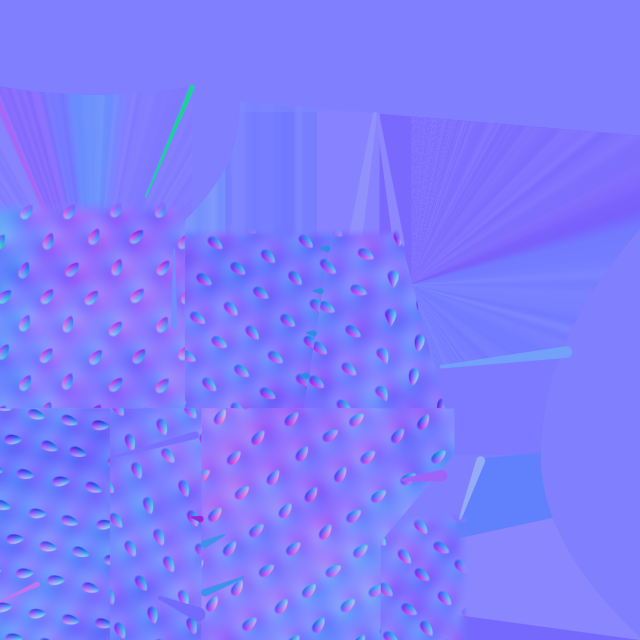
A WebGL 1 fragment shader for this texture map:

```glsl
precision highp float;
// Normal map of a seeded berry: unwrapped skin islands with streaked padding.
uniform vec2 u_resolution;

#define EDGE 0.12      // edge softness, percent of canvas
#define JITTER 0.9     // scatter of seeds about their lattice
#define HALO 0.085     // slope of the swelling around a seed
#define PIT 0.36       // slope of the seed wall
#define SEED_SIZE vec2(1.3, 0.72)
#define MOTTLE 0.13    // unevenness of the skin

vec2 p;                // percent of canvas, measured down from the top
vec2 tilt = vec2(0.5); // red and green of the normal

float hash(vec2 q) { return fract(sin(dot(q, vec2(41.3, 289.1))) * 4375.85); }

float noise(vec2 q) {
  vec2 i = floor(q), f = fract(q), x = vec2(1, 0);
  f *= f * (3.0 - 2.0 * f);
  return mix(mix(hash(i), hash(i + x), f.x), mix(hash(i + x.yx), hash(i + x.xx), f.x), f.y) - 0.5;
}

mat2 turnBy(float a) { return mat2(cos(a), sin(a), -sin(a), cos(a)); }
float over(float d) { return smoothstep(-EDGE, EDGE, d); }
float band(float x, float lo, float hi) { return over(x - lo) * over(hi - x); }
void fill(float r, float g, float mask) { tilt = mix(tilt, vec2(r, g), mask); }

// Mask below the line from ab.xy to ab.zw, running right
float below(vec4 ab) {
  vec2 d = normalize(ab.zw - ab.xy), q = p - ab.xy;
  return over(d.x * q.y - d.y * q.x);
}

// Stroke that widens towards ab.zw
void stroke(vec4 ab, float width, float r, float g) {
  vec2 d = ab.zw - ab.xy, q = p - ab.xy;
  float t = clamp(dot(q, d) / dot(d, d), 0.0, 1.0);
  fill(r, g, over(width * mix(0.3, 1.0, t) - length(q - d * t)));
}

// Skin with a lattice of sunken seeds; lean turns seeds, turn rotates tangents
void island(vec2 base, vec2 origin, vec2 u, vec2 v, float lean, float turn, float mask) {
  vec2 q = p - origin, slope = vec2(0);
  vec2 cell = floor(vec2(q.x * v.y - q.y * v.x, u.x * q.y - u.y * q.x) / (u.x * v.y - u.y * v.x) + 0.5);
  for (int j = -1; j <= 1; j++) for (int i = -1; i <= 1; i++) {
    vec2 c = cell + vec2(i, j);
    vec2 d = q - c.x * u - c.y * v - (vec2(hash(c + origin), hash(c + u)) - 0.5) * JITTER;
    mat2 m = turnBy(lean + 0.5 * hash(c + v) - 0.25);
    vec2 e = d * m / SEED_SIZE;
    e.y /= 1.0 - 0.25 * clamp(e.x, -1.0, 1.0);
    float outside = smoothstep(0.8, 1.2, length(e));
    slope += d * HALO * exp(-dot(d, d) / 4.0) * outside;
    slope -= m * (e * vec2(0.7, 1.1)) * PIT * (1.0 - outside);
  }
  vec2 skin = base + MOTTLE * vec2(noise(p * 0.14), noise(p * 0.14 + 40.0));
  tilt = mix(tilt, skin + turnBy(turn) * vec2(slope.x, -slope.y), mask);
}

// Upper left fan, coloured by angle t
void fan() {
  float t = (p.x - 14.6) / max(50.6 - p.y, 1.0), x = p.x - 15.0;
  float area = over(p.y - 14.8 + 0.006 * x * x) * over(15.0 - x) * over(36.0 - p.y);
  fill(0.52, 0.5, area);
  fill(0.53, 0.43, area * smoothstep(-0.42, -0.4, t));
  fill(0.46, 0.48, area * smoothstep(-0.25, -0.19, t));
  fill(0.43, 0.57, area * smoothstep(-0.14, -0.08, t));
  fill(0.51, 0.49, area * smoothstep(0.05, 0.18, t));
  tilt += 0.04 * area * noise(vec2(t * 50.0, 2));
  fill(0.65, 0.4, area * smoothstep(0.025, 0.008, abs(t + 0.43)));
  stroke(vec4(22.8, 30.7, 30, 13.7), 0.4, 0.12, 0.82);
}

// Upright streaks, raked right sheet and lower right panels
void sheets() {
  float drop = max(p.y - 17.5, 0.0), rim = p.y - 71.0;
  float inside = over(84.5 + rim * rim * (rim < 0.0 ? 0.0125 : 0.019) - p.x);
  float area = inside * over(drop) * below(vec4(58.6, 17.7, 100, 21.2)) * over(-rim);
  area *= over(p.x - 37.5 + 0.03 * drop * drop);
  fill(0.48, 0.58, area);
  fill(0.47, 0.5, area * over(p.x - 35.2));
  tilt += 0.06 * area * noise(vec2(p.x * 0.9, 7));
  fill(0.53, 0.51, area * over(p.x - 49.5));
  fill(0.48, 0.41, area * over(p.x - 59.3));
  stroke(vec4(58.6, 17.8, 55.4, 38), 1.1, 0.57, 0.57);
  stroke(vec4(59, 18, 62.3, 38), 0.9, 0.55, 0.53);
  area *= over(p.x - 64.3);
  float rake = (44.5 - p.y) / max(p.x - 64.0, 0.5);
  fill(0.47, 0.5, area);
  fill(0.49, 0.4, area * smoothstep(0.24, 0.34, rake));
  fill(0.5, 0.445, area * smoothstep(0.42, 0.6, rake));
  tilt += 0.05 * area * noise(vec2(rake * 18.0, 4));
  fill(0.49, 0.48, area * below(vec4(69, 57.5, 89, 55.2)));
  stroke(vec4(69, 57.3, 88.5, 55), 0.9, 0.45, 0.63);
  float sill = below(vec4(75.5, 83.3, 87, 80.8));
  float lintel = below(vec4(75.5, 71.6, 84.5, 70.7)) * below(vec4(71.6, 81, 75.3, 71.6));
  fill(0.38, 0.5, lintel * (1.0 - sill) * inside);
  stroke(vec4(71.9, 81, 75.1, 72), 0.7, 0.58, 0.67);
  fill(0.54, 0.53, sill * over(p.x - 70.0) * inside);
  fill(0.46, 0.41, below(vec4(73, 96.3, 100, 100)) * over(p.x - 68.0));
}

void berry() {
  float low = over(p.y - 63.8), high = 1.0 - low, seam = 57.7 - 0.16 * p.y;
  vec2 base = mix(vec2(0.44, 0.56), vec2(0.54, 0.48), smoothstep(0.0, 9.0, p.x));
  island(base, vec2(14.6, 46.4), vec2(7.15, 0), vec2(3.57, 4.5), -1.0, 0.0,
         high * smoothstep(31.0, 34.0, p.y) * over(28.9 - p.x));
  high *= smoothstep(35.5, 37.5, p.y);
  island(vec2(0.47, 0.46), vec2(37.1, 41.9), vec2(3.8, 3.9), vec2(-1.4, 6), 0.7, -1.57,
         high * band(p.x, 28.9, seam));
  island(vec2(0.48, 0.47), vec2(56.3, 45.6), vec2(4.6, 3.8), vec2(-0.7, 6.1),
         mix(0.6, 1.7, smoothstep(58.0, 63.0, p.x)), -1.57, high * band(p.x, seam, 52.9 + 0.26 * p.y));
  island(vec2(0.44, 0.5), vec2(9.2, 75.5), vec2(5.1, 1), vec2(1.7, 5.5), 0.15, -0.8, low * over(17.2 - p.x));
  island(vec2(0.49, 0.5), vec2(21.7, 73.7), vec2(5, -2.5), vec2(1.7, 4.9), 1.1, -1.3,
         low * band(p.x, 17.2, 31.5));
  float bank = clamp(130.6 - 0.84 * p.y, 59.5, 71.0);
  base = mix(vec2(0.56, 0.48), vec2(0.46, 0.55), smoothstep(110.0, 128.0, p.x + 0.6 * p.y + 0.0));
  base = mix(vec2(0.56, 0.48), vec2(0.46, 0.55), smoothstep(98.0, 116.0, p.x + 0.6 * p.y));
  island(base, vec2(44.4, 80.1), vec2(4.4, -2.9), vec2(1.8, 5.9), -0.8, -2.3, low * band(p.x, 31.5, bank));
  island(vec2(0.48, 0.49), vec2(65.6, 82.4), vec2(3.4, 3.1), vec2(0.7, 7.8), 0.7, -1.57,
         smoothstep(80.0, 82.5, p.y) * over(p.x - bank) * smoothstep(73.5, 71.0, p.x));
}

// Ridges, stems and torn seams
void scars() {
  stroke(vec4(27.2, 39, 27.2, 51), 0.5, 0.45, 0.55);
  stroke(vec4(17, 71.6, 30.5, 68), 0.6, 0.48, 0.44);
  stroke(vec4(63, 75, 69, 74.3), 0.9, 0.62, 0.39);
  stroke(vec4(0, 94, 5.8, 91.3), 0.4, 0.75, 0.46);
  stroke(vec4(25, 93.4, 31, 96), 1.1, 0.45, 0.42);
  stroke(vec4(35, 83.6, 32, 85), 0.6, 0.25, 0.57);
  stroke(vec4(38, 90.2, 32, 92.6), 0.6, 0.25, 0.57);
  stroke(vec4(30, 80.8, 31.3, 81.1), 0.5, 0.6, 0.14);
  for (int i = 0; i < 4; i++) {
    vec2 tear = vec2(50.1, 38.8) + float(i) * vec2(-1.05, 6.6);
    stroke(vec4(tear, tear + vec2(1, 0.1)), 0.5, 0.18, 0.55);
  }
}

void main() {
  p = gl_FragCoord.xy / u_resolution * 100.0;
  p.y = 100.0 - p.y;
  fan();
  sheets();
  berry();
  scars();
  // Blue follows from the unit length of the normal
  vec2 n = 2.0 * tilt - 1.0;
  gl_FragColor = vec4(tilt, 0.5 + 0.5 * sqrt(max(1.0 - dot(n, n), 0.0)), 1);
}
```
